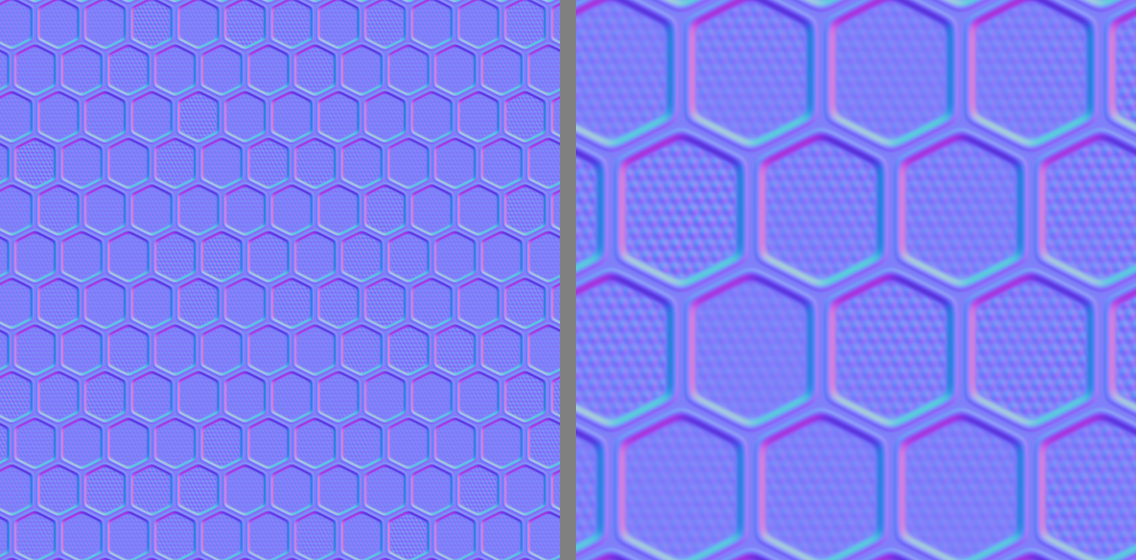
Left: the whole. Right: its middle third, enlarged.
Reproduce this texture map procedurally as a three.js fragment shader.

```glsl
// Tangent-space normal map: raised honeycomb frame around sunken panels of fine bumps.
varying vec2 vUv;

const float TAU = 6.2831853;
const float CELLS = 12.0;                  // hexagons across and rows up (even)
const vec2 BUMPS = vec2(144.0, 72.0);      // bump columns and pairs of bump rows
const float WALL_POS = 0.078;              // distances in cell widths
const float WALL_WIDTH = 0.025;
const float WALL_SLOPE = 0.85;
const float CREASE_POS = 0.028;
const float CREASE_WIDTH = 0.014;
const float CREASE_SLOPE = 0.26;
const float CORNER_SHARPNESS = 40.0;
const float BUMP_MIN = 0.04;
const float BUMP_MAX = 0.12;
const float BLUE_RANGE = 0.478;

float hash(vec2 p) {
  vec3 q = fract(vec3(p.xyx) * 0.1031);
  q += dot(q, q.yzx + 33.33);
  return fract((q.x + q.y) * q.z);
}

float bell(float x, float center, float width) {
  float t = (x - center) / width;
  return exp(-t * t);
}

// Offset from the nearest center of the staggered rows.
vec2 hexOffset(vec2 p) {
  vec2 period = vec2(1.0, 2.0);
  vec2 a = mod(p - vec2(0.75, 0.5) + 0.5 * period, period) - 0.5 * period;
  vec2 b = mod(p - vec2(0.25, 1.5) + 0.5 * period, period) - 0.5 * period;
  return dot(a, a) < dot(b, b) ? a : b;
}

// Rounded hexagon: xy = direction into the cell, z = distance to its border.
vec3 hexBorder(vec2 q) {
  vec2 inward = vec2(0.0);
  float total = 0.0;
  for (int i = 0; i < 6; i++) {
    float k = float(i);
    float side = mod(k, 2.0) * 2.0 - 1.0;
    float tilt = floor(k / 2.0) - 1.0;
    vec2 neighbor = side * vec2(1.0 - 0.5 * abs(tilt), tilt);
    vec2 n = normalize(neighbor);
    float w = exp(-CORNER_SHARPNESS * (0.5 * length(neighbor) - dot(q, n)));
    inward -= w * n;
    total += w;
  }
  return vec3(inward / total, -log(total) / CORNER_SHARPNESS);
}

// Downhill slope of a triangular lattice of round bumps.
vec2 bumpSlope(vec2 uv) {
  vec2 a = TAU * BUMPS * uv;
  float s = sin(a.x + a.y);
  float d = sin(a.x - a.y);
  return vec2(s + d, (s - d + 2.0 * sin(2.0 * a.y)) * BUMPS.y / BUMPS.x);
}

// Wrapping layered sines for uneven bump depth, from 0 to 1.
float unevenness(vec2 uv) {
  vec2 a = TAU * uv;
  float waves = sin(7.0 * a.x + 5.0 * a.y + 2.0 * sin(3.0 * a.y))
              + sin(11.0 * a.y - 6.0 * a.x + 2.0 * sin(4.0 * a.x));
  return 0.5 + 0.25 * waves;
}

void main() {
  vec2 p = vUv * CELLS;
  vec2 q = hexOffset(p);
  vec2 id = floor(mod(p - q, CELLS) * 4.0 + 0.5);
  vec3 border = hexBorder(q);

  // Frame: wall down to the panel and a crease along the middle
  float wall = WALL_SLOPE * mix(0.94, 1.06, hash(id + 17.0));
  float profile = wall * bell(border.z, WALL_POS, WALL_WIDTH)
                - CREASE_SLOPE * bell(border.z, CREASE_POS, CREASE_WIDTH);
  vec2 slope = border.xy * profile;

  // Panel: bumps whose depth differs from cell to cell
  float depth = hash(id);
  float strength = mix(BUMP_MIN, BUMP_MAX, depth * depth * depth);
  strength *= mix(0.75, 1.25, unevenness(vUv));
  slope += bumpSlope(vUv) * strength * smoothstep(0.09, 0.13, border.z);

  vec3 normal = normalize(vec3(slope, 1.0));
  gl_FragColor = vec4(0.5 + normal * vec3(0.5, 0.5, BLUE_RANGE), 1.0);
}
```
